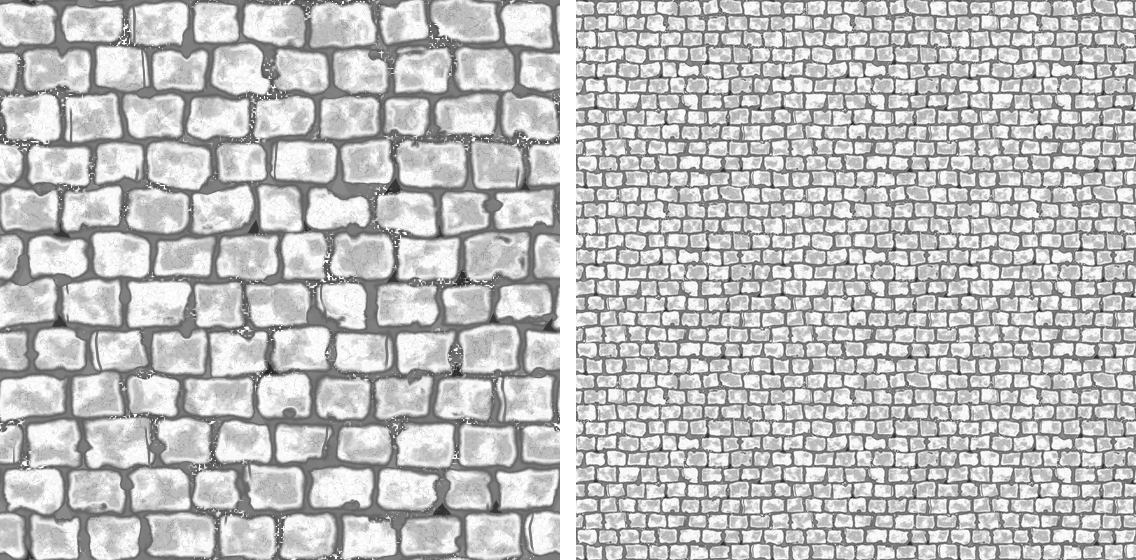
Left: one tile. Right: repeated 3 by 3.
A WebGL 2 fragment shader for this texture map:

```glsl
#version 300 es
precision highp float;
// Worn grey cobble wall: 12 running-bond rows of 9 rounded stones in dark mortar.
// Each stone is a skewed rounded box between jittered joints, roughened by
// wrapping value noise that also paints the pale blotches, grit and chips.
uniform vec2 u_resolution;
out vec4 fragColor;

const vec2 GRID = vec2(9.0, 12.0);
const vec2 ASPECT = vec2(12.0 / 9.0, 1.0); // cell size in row heights

float hash(vec2 p, float seed) {
    vec3 h = fract(vec3(p, seed) * 0.1031);
    h += dot(h, h.zyx + 31.32);
    return fract((h.x + h.y) * h.z);
}

// Hash of a lattice point that wraps after n cells
float wrapHash(vec2 cell, vec2 n, float seed) {
    return hash(floor(mod(cell + 0.5, n)), seed);
}

float noise(vec2 uv, vec2 n, float seed) {
    vec2 p = uv * n, i = floor(p), f = p - i;
    f = f * f * (3.0 - 2.0 * f);
    vec2 e = vec2(1.0, 0.0);
    return mix(mix(wrapHash(i, n, seed), wrapHash(i + e, n, seed), f.x),
               mix(wrapHash(i + e.yx, n, seed), wrapHash(i + 1.0, n, seed), f.x), f.y);
}

float fbm(vec2 uv, vec2 n, float seed) {
    float sum = 0.0, gain = 0.5;
    for (int k = 0; k < 5; k++) {
        sum += gain * noise(uv, n, seed + float(k));
        n *= 2.0;
        gain *= 0.56;
    }
    return sum / 1.074;
}

// Position of the upright joint to the left of a stone
float jointX(vec2 cell) {
    float shift = 0.4 * (1.0 - mod(cell.y, 2.0));
    return cell.x + shift + 0.27 * (wrapHash(cell, GRID, 3.0) - 0.5);
}

// Signed distance to one stone, in row heights; local receives its own frame
float stone(vec2 q, vec2 cell, out vec2 local, out vec2 size) {
    float left = jointX(cell), right = jointX(cell + vec2(1.0, 0.0));
    vec4 r = vec4(wrapHash(cell, GRID, 11.0), wrapHash(cell, GRID, 12.0),
                  wrapHash(cell, GRID, 13.0), wrapHash(cell, GRID, 14.0)) - 0.5;
    local = (q - vec2(0.5 * (left + right), cell.y + 0.5 + 0.05 * r.x)) * ASPECT;
    local += 0.14 * r.yz * local.yx;
    local.x *= 1.0 + 0.12 * r.w * local.y;
    size = vec2(0.5 * (right - left) * ASPECT.x - 0.072, 0.438 + 0.05 * r.y);
    float radius = 0.14 + 0.12 * r.z;
    vec2 b = abs(local) - size + radius;
    return length(max(b, 0.0)) + min(max(b.x, b.y), 0.0) - radius;
}

void main() {
    vec2 uv = gl_FragCoord.xy / u_resolution;

    // Wavy courses and ragged outlines
    vec2 q = uv * GRID;
    q.y += 0.14 * (noise(uv, vec2(9.0, 12.0), 21.0) - 0.5);
    q += 0.09 * (vec2(noise(uv, vec2(36.0), 22.0), noise(uv, vec2(36.0), 23.0)) - 0.5);

    // Nearest stone, plus wedge-shaped pits where joints meet
    float d = 9.0, pit = 9.0, pitTone = 0.2;
    vec2 id = vec2(0.0), local = vec2(0.0), size = vec2(1.0);
    for (int y = -1; y <= 1; y++)
    for (int x = -1; x <= 1; x++) {
        vec2 cell = floor(q) + vec2(x, y), l, s;
        float dist = stone(q, cell, l, s);
        if (dist < d) { d = dist; id = cell; local = l; size = s; }
        vec2 c = (q - vec2(jointX(cell), cell.y)) * ASPECT;
        float kind = wrapHash(cell, GRID, 31.0);
        float wedge = max(abs(c.x) * 0.9 + c.y * 0.5, -c.y) - 0.13;
        if (kind > 0.6 && wedge < pit) { pit = wedge; pitTone = kind > 0.83 ? 0.22 : 0.54; }
    }

    // Chipped edges, with deeper bites in a few places
    float rough = fbm(uv, vec2(54.0, 60.0), 41.0);
    float bite = smoothstep(0.72, 0.92, noise(uv, vec2(27.0, 30.0), 47.0));
    d += 0.09 * (rough - 0.5) + bite * (0.03 + 0.16 * rough);

    // Mortar: dark beside the stones, flatter grey in the gaps, patches of grit
    float grain = noise(uv, vec2(320.0), 51.0);
    float mortar = mix(0.39, 0.49, smoothstep(0.02, 0.1, d)) + 0.06 * (rough - 0.5);
    mortar = mix(mortar, pitTone, (1.0 - smoothstep(-0.02, 0.015, pit)) * smoothstep(0.03, 0.06, d));
    float grit = smoothstep(0.5, 0.72, fbm(uv, vec2(14.0, 16.0), 55.0));
    mortar += grit * (0.75 * smoothstep(0.55, 0.95, grain) - 0.08);

    // Stone face: sharp pale blotches over mid grey, fine pitting, bright rim
    vec2 warped = uv + 0.012 * (vec2(noise(uv, vec2(40.0), 61.0), noise(uv, vec2(40.0), 62.0)) - 0.5);
    float blotch = fbm(warped, vec2(30.0, 32.0), 65.0) + 0.12 * (wrapHash(id, GRID, 71.0) - 0.5);
    float face = mix(0.74, 0.86, smoothstep(0.36, 0.5, blotch));
    face = mix(face, 0.98, smoothstep(0.49, 0.58, blotch));
    float vein = abs(fbm(warped, vec2(48.0), 75.0) - 0.5);
    face -= 0.1 * (1.0 - smoothstep(0.0, 0.035, vein)) + 0.07 * (grain - 0.5);
    float rim = exp(-pow((d + 0.085) / 0.04, 2.0));
    face = mix(face, 0.97, rim * smoothstep(0.2, 0.6, noise(uv, vec2(45.0), 81.0)) * 0.85);

    // Occasional split running along one upright side
    float side = wrapHash(id, GRID, 91.0);
    float split = abs((side > 0.5 ? local.x : -local.x) - size.x + 0.11);
    float cracked = step(0.8, wrapHash(id, GRID, 92.0)) * smoothstep(0.3, 0.5, noise(uv, vec2(24.0), 95.0));
    face = mix(face, 0.46, cracked * (1.0 - smoothstep(0.012, 0.04, split)));

    float cover = 1.0 - smoothstep(-0.055, 0.035, d);
    fragColor = vec4(vec3(clamp(mix(mortar, face, cover), 0.0, 1.0)), 1.0);
}
```
